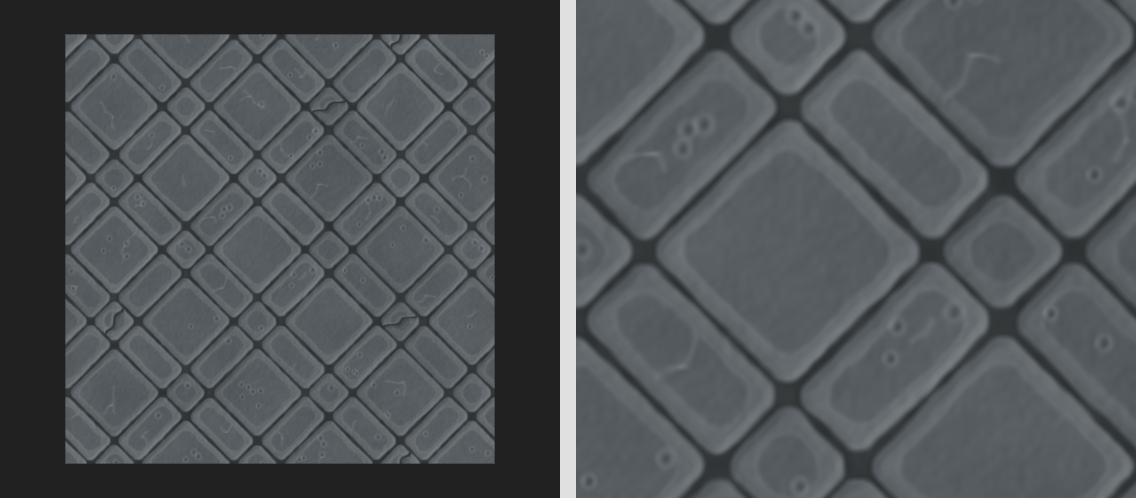
Left, the full canvas; right, a detail of the centre.
Give the GLSL for this texture, as a Shadertoy shader.

```glsl
const float PANEL_SIDE = 0.862;              // share of canvas height
const float REPEATS = 3.0;                   // cells across and down the panel
const vec2  FIRST_SLAB = vec2(0.342, 0.495); // centre of first large slab, in cells
const float LARGE_HALF = 0.335;              // half sides, in diagonal units
const float SMALL_HALF = 0.165;
const float JOINT_HALF = 0.006;
const float CORNER = 0.068;
const float BEVEL = 0.021;
const float SHOULDER = 0.046;
const float RIM_WIDTH = 0.073;
const float PIT_RADIUS = 0.029;
const float STREAK_WIDTH = 0.013;
const float SLAB_HEIGHT = 0.021;
const float GRAIN_HEIGHT = 0.0032;
const float SPLIT_CHANCE = 0.22;
const vec2  LIGHT = vec2(0.90, -0.42);
const float LIGHT_GAIN = 0.065;
const vec3  MARGIN = vec3(0.130);
const vec3  JOINT = vec3(0.195, 0.212, 0.218);
const vec3  STONE = vec3(0.338, 0.360, 0.373);
const vec3  WORN = vec3(0.402, 0.424, 0.440);

vec2 hash2(vec2 p) {
    vec3 h = fract(p.xyx * vec3(0.1031, 0.1030, 0.0973));
    h += dot(h, h.yzx + 33.33);
    return fract((h.xx + h.yz) * h.zy);
}

// Value noise that wraps around the panel; density is lattice steps per cell
float noise(vec2 cell, float density) {
    vec2 p = cell * density, i = floor(p), f = fract(p);
    float period = REPEATS * density;
    f = f * f * (3.0 - 2.0 * f);
    float a = hash2(mod(i, period)).x;
    float b = hash2(mod(i + vec2(1, 0), period)).x;
    float c = hash2(mod(i + vec2(0, 1), period)).x;
    float d = hash2(mod(i + vec2(1, 1), period)).x;
    return mix(mix(a, b, f.x), mix(c, d, f.x), f.y) - 0.5;
}

float roundBox(vec2 p, vec2 halfSize, float r) {
    vec2 q = abs(p) - halfSize + r;
    return length(max(q, 0.0)) + min(max(q.x, q.y), 0.0) - r;
}

float segment(vec2 p, vec2 a, vec2 b) {
    vec2 ab = b - a;
    return length(p - a - ab * clamp(dot(p - a, ab) / dot(ab, ab), 0.0, 1.0));
}

// Returns height, slab coverage, wear and tile tone
vec4 surface(vec2 cell) {
    // Diagonal plaid of large squares, bars and small squares
    vec2 uv = vec2(cell.x + cell.y, cell.x - cell.y);
    vec2 base = floor(uv + LARGE_HALF);
    vec2 narrow = step(LARGE_HALF, uv - base);
    vec2 centre = base + 0.5 * narrow;
    vec2 halfSize = mix(vec2(LARGE_HALF), vec2(SMALL_HALF), narrow);
    vec2 q = uv - centre;
    vec2 home = 0.5 * vec2(centre.x + centre.y, centre.x - centre.y);
    vec2 id = floor(mod(home, REPEATS) * 4.0 + 0.5) + 7.0;
    vec2 seed = hash2(id);
    float kind = narrow.x + narrow.y;

    // Slightly chipped outline, with some small squares split in two
    float chip = 0.010 * noise(cell, 9.0) + 0.007 * noise(cell, 30.0);
    float d = roundBox(q, halfSize - JOINT_HALF, CORNER) + chip;
    if (kind > 1.5 && seed.x < SPLIT_CHANCE) {
        float split = q.x * (seed.y - 0.5) + q.y + 0.018 * sin(q.x * 35.0) + chip;
        d = max(d, 0.004 - abs(split));
    }
    float slab = 1.0 - smoothstep(-BEVEL, 0.006, d);
    float shoulder = 1.0 - smoothstep(-SHOULDER, 0.004, d);

    // Pale worn border around a rounded, slightly sunken middle
    float inner = roundBox(q, halfSize - RIM_WIDTH, CORNER * 1.1) + 1.5 * chip;
    float rim = smoothstep(-0.014, 0.012, inner);
    float lip = exp(-pow(inner / 0.014, 2.0));
    float wear = rim * mix(0.50, 0.85, seed.y) + 0.25 * lip;
    float height = SLAB_HEIGHT * shoulder + 0.0020 * rim;

    // Ringed pits, gathered loosely around one spot
    vec2 spread = max(halfSize - 0.09, 0.02);
    vec2 cluster = (hash2(id + 31.0) - 0.5) * spread;
    float pitCount = floor(seed.x * seed.x * (7.0 - 2.0 * kind));
    for (float i = 0.0; i < 6.0; i++) {
        if (i >= pitCount) break;
        vec2 r = hash2(id + 17.3 * (i + 1.0));
        vec2 spot = clamp(cluster + (r - 0.5) * spread * 1.9, -spread, spread);
        float t = length(q - spot) / (PIT_RADIUS * mix(0.75, 1.15, r.x));
        float ring = exp(-6.0 * (t - 0.9) * (t - 0.9));
        float pit = exp(-5.0 * t * t);
        wear += 0.60 * ring - 0.50 * pit;
        height += 0.002 * ring - 0.005 * pit;
    }

    // Pale branching scratches, shorter on the bars
    vec2 chance = hash2(id + 53.0);
    if (kind < 1.5 && chance.x < 0.68) {
        vec2 origin = (hash2(id + 71.0) - 0.5) * spread * 1.2;
        vec2 bent = q + 0.010 * sin(q.yx * 42.0 + 6.28 * seed) + 0.012 * noise(cell, 20.0);
        float arms = 1.0 + floor(chance.y * (3.0 - kind));
        for (float i = 0.0; i < 3.0; i++) {
            if (i >= arms) break;
            vec2 r = hash2(id + 91.0 + 13.0 * i);
            float angle = 6.28 * seed.y + 2.1 * i + r.x;
            vec2 reach = vec2(cos(angle), sin(angle)) * mix(0.07, 0.20 - 0.10 * kind, r.y);
            float t = segment(bent, origin, origin + reach) / STREAK_WIDTH;
            float streak = exp(-t * t);
            wear += 0.75 * streak * (1.0 - rim);
            height -= 0.003 * streak;
        }
    }
    height += GRAIN_HEIGHT * (noise(cell, 54.0) + 0.7 * noise(cell, 23.0));
    return vec4(height, slab, wear, seed.y - 0.5);
}

void mainImage(out vec4 fragColor, in vec2 fragCoord) {
    vec2 p = (fragCoord - 0.5 * iResolution.xy) / iResolution.y;
    vec2 cell = (p / PANEL_SIDE + 0.5) * REPEATS - FIRST_SLAB;

    // Relief lighting
    vec4 s = surface(cell);
    vec2 e = vec2(0.006, 0.0);
    vec2 slope = vec2(surface(cell + e.xy).x, surface(cell + e.yx).x) - s.x;
    float shade = clamp(-dot(slope / e.x, LIGHT), -0.8, 1.0);

    // Stone, joints and mottling
    vec3 stone = mix(STONE, WORN, clamp(s.z, -0.5, 1.3));
    stone += 0.010 * s.w + 0.026 * noise(cell, 5.0) + 0.016 * noise(cell, 28.0);
    vec3 color = mix(JOINT + 0.05 * noise(cell, 24.0), stone, s.y);
    color += LIGHT_GAIN * shade * mix(0.4, 1.0, s.y);

    // Plain margin
    float edge = max(abs(p.x), abs(p.y)) - 0.5 * PANEL_SIDE;
    float panel = clamp(0.5 - edge * iResolution.y, 0.0, 1.0);
    fragColor = vec4(mix(MARGIN, color, panel), 1.0);
}
```
